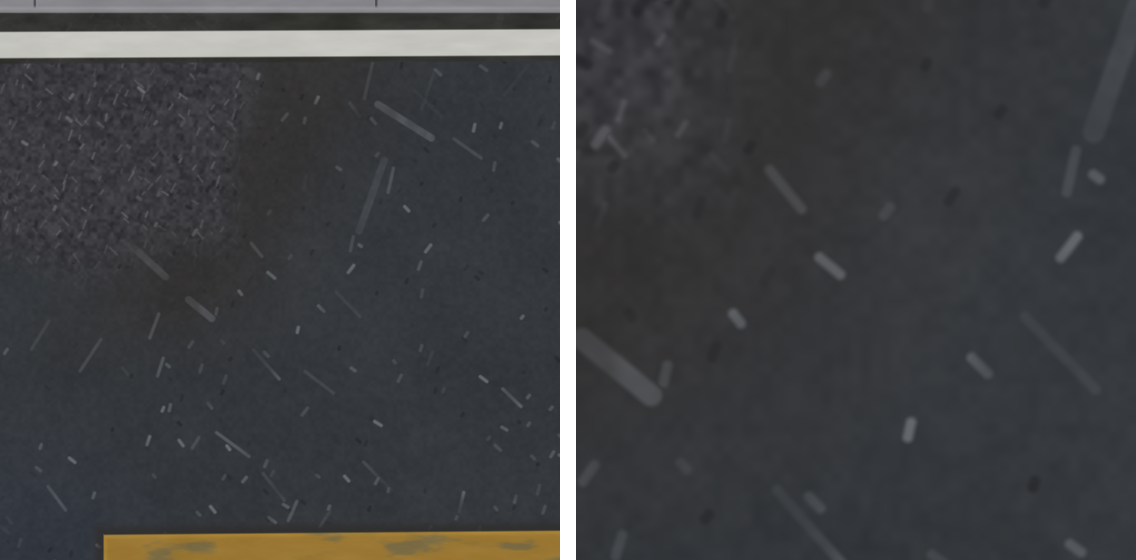
Left, the full canvas; right, a detail of the centre.
Give the GLSL for this texture, as a Shadertoy shader.

```glsl
// Worn dark asphalt with pale scratches, a white line, a grey rail and a yellow panel.

const vec3 ASPHALT     = vec3(0.206, 0.218, 0.232);
const vec3 BROWN_STAIN = vec3(0.204, 0.196, 0.196);
const vec3 BLUE_STAIN  = vec3(0.195, 0.213, 0.248);
const vec3 WORN_PATCH  = vec3(0.228, 0.226, 0.240);
const vec3 SCRATCH     = vec3(0.56, 0.58, 0.60);
const vec3 PIT         = vec3(0.13, 0.135, 0.145);
const vec3 GUTTER      = vec3(0.195, 0.198, 0.180);
const vec3 WHITE_PAINT = vec3(0.775, 0.775, 0.750);
const vec3 RAIL        = vec3(0.520, 0.522, 0.535);
const vec3 YELLOW      = vec3(0.605, 0.470, 0.205);
const vec3 YELLOW_WORN = vec3(0.480, 0.420, 0.270);

const float RAIL_BOTTOM  = 0.977;
const float LINE_TOP     = 0.943;
const float LINE_BOTTOM  = 0.896;
const float LINE_TILT    = 0.005;
const float PANEL_LEFT   = 0.185;
const float PANEL_TOP    = 0.045;
const float PANEL_TILT   = 0.009;
const float SOFTNESS     = 0.0022;

// Integer hash: two random values per cell
vec2 hash2(vec2 cell, float seed) {
    uvec2 v = uvec2(ivec2(cell) + ivec2(int(seed) * 131 + 4096, int(seed) * 57 + 4096));
    v = v * 1664525u + 1013904223u;
    v.x += v.y * 1664525u;
    v.y += v.x * 1664525u;
    v ^= v >> 16u;
    v.x += v.y * 1664525u;
    v.y += v.x * 1664525u;
    v ^= v >> 16u;
    return vec2(v & 65535u) / 65535.0;
}

float noise(vec2 p, float seed) {
    vec2 i = floor(p), f = fract(p);
    f = f * f * (3.0 - 2.0 * f);
    float low  = mix(hash2(i, seed).x, hash2(i + vec2(1, 0), seed).x, f.x);
    float high = mix(hash2(i + vec2(0, 1), seed).x, hash2(i + vec2(1, 1), seed).x, f.x);
    return mix(low, high, f.y);
}

float fbm(vec2 p, float seed) {
    float sum = 0.0, gain = 0.53;
    for (int i = 0; i < 4; i++) {
        sum += gain * noise(p, seed + float(i));
        p *= 2.03;
        gain *= 0.5;
    }
    return sum;
}

// Soft coverage of the side where d is positive
float cover(float d) {
    float w = max(SOFTNESS, 0.7 / iResolution.y);
    return smoothstep(-w, w, d);
}

// Rubbed area in the upper left
float wornMask(vec2 p) {
    vec2 q = p + 0.12 * (vec2(noise(p * 7.0, 21.0), noise(p * 7.0, 22.0)) - 0.5);
    return smoothstep(0.49, 0.40, q.x) * smoothstep(0.50, 0.62, q.y);
}

// Scattered capsules, mostly leaning right, some crossing them
float scratches(vec2 p, float cells, float halfLength, float radius, float density, float seed) {
    float sum = 0.0;
    vec2 base = floor(p * cells);
    float blur = max(SOFTNESS, 0.7 / iResolution.y);
    for (int y = -1; y <= 1; y++)
    for (int x = -1; x <= 1; x++) {
        vec2 cell = base + vec2(x, y);
        vec2 pick = hash2(cell, seed + 1.0), shape = hash2(cell, seed + 2.0);
        vec2 d = p - (cell + hash2(cell, seed)) / cells;
        float angle = pick.y < 0.68 ? mix(0.85, 1.4, shape.x) : mix(-0.95, -0.5, shape.x);
        vec2 axis = vec2(cos(angle), sin(angle));
        float reach = halfLength * mix(0.25, 1.0, shape.y);
        float along = clamp(dot(d, axis), -reach, reach);
        float dist = length(d - along * axis);
        float strength = mix(0.35, 1.0, fract(pick.y * 7.3 + shape.y));
        sum += step(pick.x, density) * strength * (1.0 - smoothstep(radius - blur, radius + blur, dist));
    }
    return min(sum, 1.0);
}

vec3 asphalt(vec2 p) {
    float worn = wornMask(p);
    // Broad stains
    float brown = smoothstep(0.28, 0.0, abs(p.x - 0.25 - 0.55 * (p.y - 0.35))) * smoothstep(0.3, 0.5, p.y);
    float blue = smoothstep(0.45, 0.0, length(p * vec2(0.9, 1.2)));
    vec3 color = mix(ASPHALT, BROWN_STAIN, 0.85 * brown);
    color = mix(color, BLUE_STAIN, blue);
    color = mix(color, WORN_PATCH, worn);
    color += 0.030 * (fbm(p * 9.0, 31.0) - 0.5);
    // Fine grain and pits
    float grain = noise(p * 95.0, 41.0) + noise(p * 170.0, 42.0) - 1.0;
    color += grain * mix(0.016, 0.060, worn);
    color = mix(color, PIT, 0.55 * scratches(p, 42.0, 0.004, 0.003, mix(0.05, 0.38, worn), 51.0));
    // Flecks, short scuffs and long scratches
    float lowerRight = smoothstep(0.5, 1.3, p.x + 1.0 - p.y);
    float wear = smoothstep(0.3, 0.65, noise(p * 13.0, 61.0));
    float flecks = scratches(p, 46.0, 0.009, 0.0018, 0.50, 71.0) * worn * 0.36;
    float specks = scratches(p, 24.0, 0.008, 0.0030, mix(0.13, 0.26, lowerRight), 81.0) * mix(0.25, 0.58, wear);
    float scuffs = scratches(p, 11.0, 0.036, 0.0030, 0.32, 91.0) * (1.0 - worn) * mix(0.12, 0.50, lowerRight * wear);
    float marks = scratches(p, 4.0, 0.075, 0.0065, 0.28, 103.0) * (1.0 - worn) * 0.32;
    marks *= mix(0.6, 1.1, noise(p * 60.0, 111.0));
    return mix(color, SCRATCH, max(max(flecks, specks), max(scuffs, marks)));
}

void mainImage(out vec4 fragColor, in vec2 fragCoord) {
    vec2 p = fragCoord / iResolution.xy;
    vec3 color = asphalt(p);
    float grime = fbm(p * vec2(18.0, 60.0), 121.0) - 0.5;

    // Gutter and white line
    float lineY = p.y - LINE_TILT * p.x;
    color = mix(color, GUTTER + 0.09 * grime, cover(lineY - LINE_BOTTOM + 0.010) * 0.8);
    float line = cover(lineY - LINE_BOTTOM) * cover(LINE_TOP - lineY);
    color = mix(color, WHITE_PAINT + 0.06 * grime, line);

    // Rail with a bright lip and dark seams
    float lip = smoothstep(0.006, 0.0, abs(p.y - RAIL_BOTTOM - 0.008));
    float seam = smoothstep(0.003, 0.001, abs(fract((p.x - 0.062) / 0.61 + 0.5) - 0.5) * 0.61);
    vec3 rail = RAIL + 0.05 * lip + 0.06 * grime - 0.22 * seam * smoothstep(0.984, 0.992, p.y);
    color = mix(color, rail, cover(p.y - RAIL_BOTTOM));

    // Yellow panel with a dark rim
    vec2 inside = vec2(p.x - PANEL_LEFT, PANEL_TOP + PANEL_TILT * (p.x - PANEL_LEFT) - p.y);
    float panelDepth = min(inside.x, inside.y);
    color = mix(color, BROWN_STAIN * 0.92, 0.8 * smoothstep(-0.024, -0.004, panelDepth));
    float rubbed = smoothstep(0.52, 0.78, fbm(p * vec2(14.0, 40.0), 131.0));
    vec3 panel = mix(YELLOW, YELLOW_WORN, rubbed) + 0.05 * grime;
    panel += vec3(0.05, 0.04, 0.01) * smoothstep(0.010, 0.002, panelDepth);
    color = mix(color, panel, cover(panelDepth));

    fragColor = vec4(clamp(color, 0.0, 1.0), 1.0);
}
```
